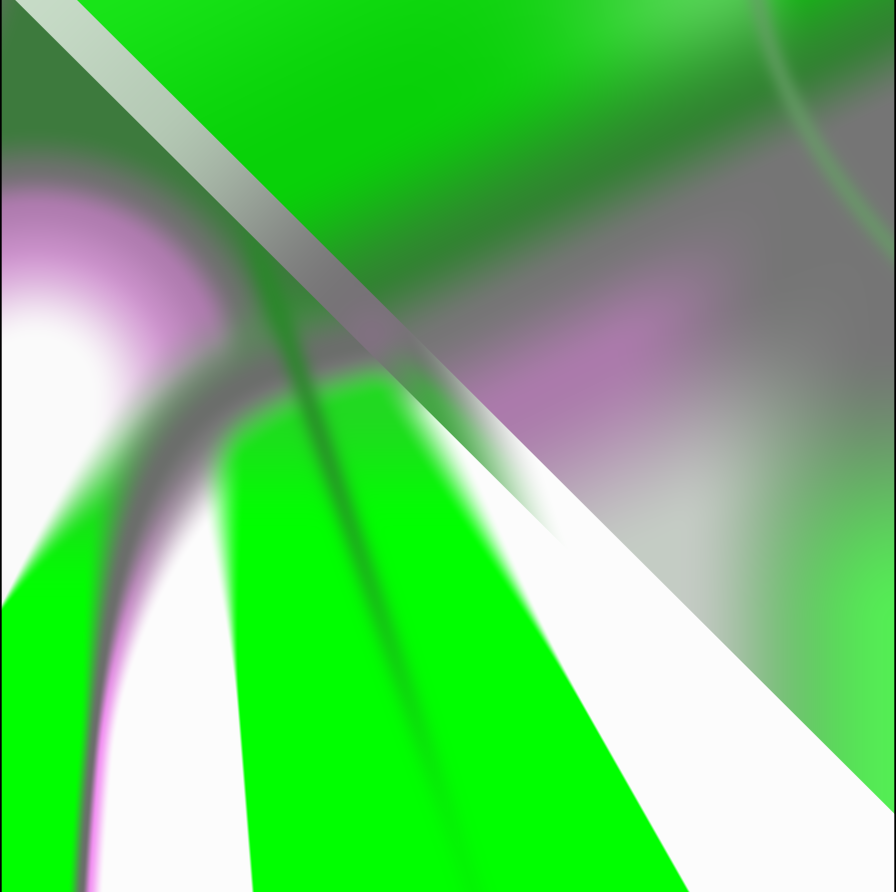
This background is drawn by a WebGL 1 fragment shader. Its source:

```glsl
precision highp float;
uniform vec2 u_resolution;

// Every colour has equal red and blue, so a tone holds (red and blue, green).

float bell(float d, float width) {
  return exp(-d * d / (width * width));
}

float fall(float a, float b, float x) {
  return 1.0 - smoothstep(a, b, x);
}

// Green sky above the diagonal, fading through grey and mauve
vec2 upperTone(vec2 p) {
  float slant = p.y + 0.5 * p.x;
  float arc = (p.x - 0.846 - 0.2 * p.y - 1.23 * p.y * p.y) / length(vec2(1.0, 0.2 + 2.46 * p.y));

  vec2 tone = mix(vec2(0.1, 0.9), vec2(0.03, 0.82), smoothstep(0.0, 0.35, slant));
  float glow = bell(length((p - vec2(0.81, 0.0)) * vec2(1.0, 1.4)), 0.17);
  tone = mix(tone, vec2(0.37, 0.84), 0.9 * glow * fall(-0.01, 0.06, arc));
  tone = mix(tone, vec2(0.2, 0.5), smoothstep(0.36, 0.55, slant));
  tone = mix(tone, vec2(0.46), smoothstep(0.52, 0.62, slant));
  tone = mix(tone, vec2(0.67, 0.48), smoothstep(0.61, 0.74, slant) * fall(0.68, 0.88, p.x));
  tone = mix(tone, vec2(0.77, 0.8), smoothstep(0.74, 0.98, slant) * fall(0.75, 0.98, p.x));
  tone = mix(tone, vec2(0.33, 0.93), smoothstep(0.76, 1.0, p.x) * smoothstep(0.38, 0.7, p.y));

  // Thin curved streak
  return mix(tone, vec2(0.4, 0.62), 0.65 * bell(arc, 0.013));
}

// Pale dome, dark curved rim and green petals below the diagonal
vec2 lowerTone(vec2 p) {
  // Dome
  vec2 q = (p - vec2(0.04, 0.443)) / vec2(0.243, 0.247);
  q.y = min(q.y, 0.0) + 0.3 * max(q.y, 0.0);
  float dome = length(q);
  vec2 tone = mix(vec2(0.24, 0.48), vec2(0.45, 0.44), fall(0.98, 1.22, dome));
  tone = mix(tone, vec2(0.68, 0.48), fall(0.85, 1.02, dome));
  tone = mix(tone, vec2(0.82, 0.59), fall(0.55, 0.9, dome));
  tone = mix(tone, vec2(0.98), fall(0.25, 0.68, dome));

  // Left petal
  float leaf = p.y - 0.684 + 1.65 * p.x - 2.3 * p.x * p.x;
  float leafBlur = mix(0.004, 0.09, clamp(p.x / 0.18, 0.0, 1.0));
  vec2 leafGreen = mix(vec2(0.2, 0.75), vec2(0.0, 1.0), smoothstep(0.48, 0.68, p.y));
  tone = mix(tone, leafGreen, smoothstep(-leafBlur, leafBlur, leaf));

  // Hyperbolic rim, sharper towards the bottom
  vec2 h = p - vec2(0.052, 0.306);
  float rim = (h.x * h.y - 0.0276) / (length(h) + 0.0001);
  float w = mix(0.05, 0.012, smoothstep(0.4, 0.85, p.y));
  vec2 blush = mix(vec2(0.52, 0.5), vec2(0.95, 0.55), smoothstep(0.48, 0.85, p.y));
  tone = mix(tone, vec2(0.42, 0.43), smoothstep(-1.4 * w, 0.0, rim));
  tone = mix(tone, blush, smoothstep(0.0, 0.8 * w, rim));
  tone = mix(tone, vec2(0.99), smoothstep(0.5 * w, 2.0 * w, rim));

  // Central petal
  float left = p.x - 0.247 - 0.078 * (p.y - 0.547);
  float right = 0.469 + 0.565 * (p.y - 0.469) - p.x;
  float blur = mix(0.035, 0.002, smoothstep(0.42, 0.8, p.y));
  float petal = smoothstep(-blur, blur, left) * smoothstep(-blur, blur, right);
  vec2 petalGreen = mix(vec2(0.13, 0.85), vec2(0.0, 1.0), smoothstep(0.45, 0.6, p.y));
  tone = mix(tone, petalGreen, petal * smoothstep(0.012, 0.06, rim));

  // Vein through the petal
  float vein = (p.x - 0.344 - 0.335 * (p.y - 0.449)) / 1.055;
  float strength = mix(0.8, 0.08, smoothstep(0.42, 0.98, p.y)) * smoothstep(0.2, 0.32, p.y);
  return mix(tone, vec2(0.16, 0.53), strength * bell(vein, 0.015));
}

// Translucent strip along the diagonal
vec2 bandTone(vec2 p, float across) {
  float along = 0.5 * (p.x + p.y);
  vec2 tone = mix(vec2(0.78, 0.86), vec2(0.7, 0.78), smoothstep(0.0, 0.2, along));
  tone = mix(tone, vec2(0.46, 0.45), smoothstep(0.15, 0.37, along));
  tone = mix(tone, vec2(0.53, 0.44), 0.6 * bell(length(p - vec2(0.415, 0.375)), 0.035));
  vec2 green = mix(vec2(0.27, 0.65), vec2(0.42, 0.47), smoothstep(0.035, 0.08, across));
  tone = mix(tone, green, smoothstep(0.4, 0.47, along));
  return mix(tone, vec2(0.99), smoothstep(0.44, 0.6, along + across - 0.05));
}

void main() {
  vec2 p = gl_FragCoord.xy / u_resolution;
  p.y = 1.0 - p.y;
  float across = p.x - p.y;
  float soft = 1.0 / min(u_resolution.x, u_resolution.y);

  vec2 tone = mix(lowerTone(p), bandTone(p, across), smoothstep(-soft, soft, across - 0.017));
  tone = mix(tone, upperTone(p), smoothstep(-soft, soft, across - 0.086));

  // Thin black side borders
  tone *= smoothstep(0.0012, 0.0025, min(p.x, 1.0 - p.x));
  gl_FragColor = vec4(tone.xyx, 1.0);
}
```
